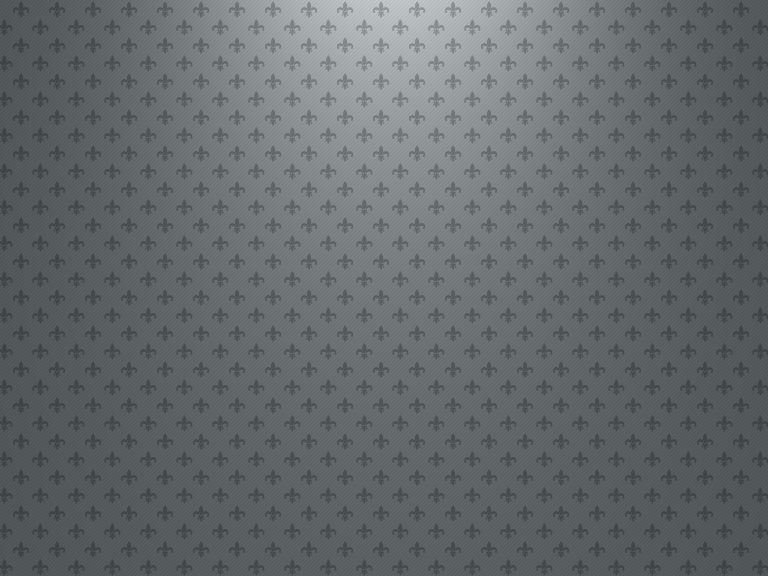
This pattern is drawn by a Shadertoy shader. Its source:

```glsl
// Staggered fleur-de-lis damask on finely hatched steel grey, lit from the top centre.

const float TAU = 6.2831853;
const float ROWS = 16.0;         // repeats down the canvas
const float MOTIF_SIZE = 0.225;  // half height of a motif, in cells
const float HATCH_COUNT = 9.0;   // diagonal lines per cell
const float HATCH_DEPTH = 0.035;
const float MOTIF_SHADE = 0.77;

float circle(vec2 p, vec2 centre, float radius) {
    return length(p - centre) - radius;
}

// Upright pointed leaf: the overlap of two circles.
float leaf(vec2 p, float halfHeight, float halfWidth) {
    float shift = (halfHeight * halfHeight - halfWidth * halfWidth) / (2.0 * halfWidth);
    return length(vec2(abs(p.x) + shift, p.y)) - shift - halfWidth;
}

float box(vec2 p, vec2 halfSize) {
    vec2 d = abs(p) - halfSize;
    return length(max(d, 0.0)) + min(max(d.x, d.y), 0.0);
}

float capsule(vec2 p, vec2 a, vec2 b, float radius) {
    vec2 ab = b - a;
    float t = clamp(dot(p - a, ab) / dot(ab, ab), 0.0, 1.0);
    return length(p - a - ab * t) - radius;
}

// Mirrored lily spanning about -1 to 1 on both axes.
float fleur(vec2 p) {
    p.x = abs(p.x);
    float d = leaf(p - vec2(0.0, 0.36), 0.66, 0.27);

    // Arched side petal with a curled tip
    float petal = max(circle(p, vec2(0.58, -0.12), 0.42),
                      -circle(p, vec2(0.56, -0.38), 0.36));
    petal = min(petal, circle(p, vec2(0.86, -0.28), 0.12));
    d = min(d, petal);

    // Band and three tails
    d = min(d, box(p - vec2(0.0, -0.36), vec2(0.34, 0.06)));
    d = min(d, leaf(p - vec2(0.0, -0.65), 0.36, 0.15));
    return min(d, capsule(p, vec2(0.12, -0.43), vec2(0.34, -0.68), 0.07));
}

// Coverage of one motif per cell, placed at the anchor.
float motifLayer(vec2 cell, vec2 anchor, float pixel) {
    vec2 local = fract(cell - anchor + 0.5) - 0.5;
    float d = fleur(local / MOTIF_SIZE) * MOTIF_SIZE;
    return 1.0 - smoothstep(-0.6 * pixel, 0.6 * pixel, d);
}

// Fine rising diagonals, faded where they are too small to resolve.
float hatch(vec2 cell, float pixel) {
    float visible = 1.0 - smoothstep(0.4, 0.8, HATCH_COUNT * pixel);
    return sin(TAU * HATCH_COUNT * (cell.x - cell.y)) * visible;
}

// Glow that weakens and widens below the top edge.
vec3 litGround(float across, float depth) {
    float spread = 0.38 + 0.2 * depth;
    float offset = across / spread;
    float glow = 0.45 * exp(-2.1 * depth - offset * offset);
    return vec3(0.30, 0.322, 0.332) + glow * vec3(1.0, 1.0, 0.99);
}

void mainImage(out vec4 fragColor, in vec2 fragCoord) {
    vec2 uv = fragCoord / iResolution.y;
    vec2 cell = uv * ROWS;
    float pixel = ROWS / iResolution.y;

    float aspect = iResolution.x / iResolution.y;
    vec3 color = litGround(uv.x - 0.51 * aspect, 1.0 - uv.y);
    color *= 1.0 + HATCH_DEPTH * hatch(cell, pixel);

    // Two staggered motifs in each cell
    float motif = max(motifLayer(cell, vec2(0.585, 0.733), pixel),
                      motifLayer(cell, vec2(0.12, 0.236), pixel));
    color *= mix(1.0, MOTIF_SHADE, motif);

    fragColor = vec4(color, 1.0);
}
```
